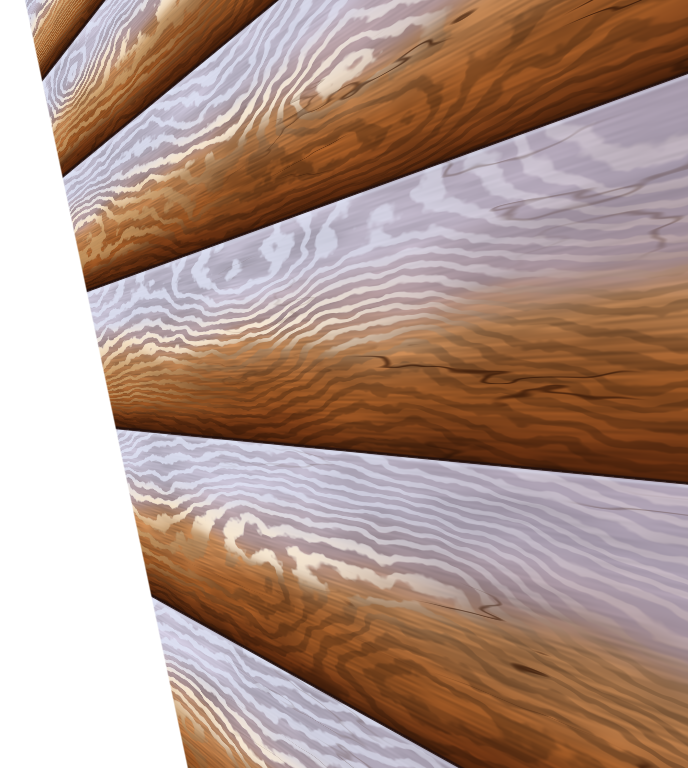
This texture is drawn by a Shadertoy shader. Its source:

```glsl
const vec2 VANISH = vec2(-0.267, 0.483);
const float BOARD_SLOPE = 0.46;
const float SEAM_OFFSET = 0.097;
const vec3 BACKDROP = vec3(1.0);
const vec3 SEAM = vec3(0.13, 0.06, 0.05);
const vec3 UMBER = vec3(0.40, 0.18, 0.06);
const vec3 CHESTNUT = vec3(0.59, 0.33, 0.14);
const vec3 TAN = vec3(0.72, 0.51, 0.33);
const vec3 MAUVE = vec3(0.65, 0.55, 0.55);
const vec3 LAVENDER = vec3(0.74, 0.72, 0.79);
const vec3 SKY = vec3(0.88, 0.90, 0.97);
const vec3 CREAM = vec3(1.0, 0.94, 0.84);

float hash(vec2 p) {
    return fract(sin(dot(p, vec2(127.1, 311.7))) * 43758.5453);
}

float noise(vec2 p) {
    vec2 i = floor(p), f = fract(p);
    f = f * f * (3.0 - 2.0 * f);
    return mix(mix(hash(i), hash(i + vec2(1, 0)), f.x),
               mix(hash(i + vec2(0, 1)), hash(i + vec2(1, 1)), f.x), f.y);
}

float fbm(vec2 p) {
    float sum = 0.0, amp = 0.5;
    for (int i = 0; i < 4; i++) {
        sum += amp * noise(p);
        p = p * 2.03 + 17.3;
        amp *= 0.5;
    }
    return sum;
}

// Height field whose level lines form the growth rings
float ringField(vec2 q) {
    float hills = noise(q * vec2(2.3, 2.6)) * 9.0;
    float ragged = fbm(q * vec2(13.0, 9.0)) * 1.5;
    return q.y * 13.0 + hills + ragged;
}

// Soft periodic line, fading out when too fine to resolve
float ringLine(float field, float width) {
    float wave = 0.5 + 0.5 * cos(6.28318 * field);
    return mix(smoothstep(0.40, 0.85, wave), 0.42, smoothstep(0.35, 0.9, width));
}

// Rounded-log shading from the shaded underside to the sky-lit top
vec3 logShade(float h, float sheen) {
    vec3 c = mix(UMBER, CHESTNUT, smoothstep(0.0, 0.24, h));
    c = mix(c, TAN, smoothstep(0.20, 0.49, h));
    c = mix(c, MAUVE, smoothstep(0.43, 0.60, h));
    return mix(c, LAVENDER, smoothstep(0.52, 0.80, h) * mix(0.55, 1.0, sheen));
}

// Thin dark splits running along the grain
float crack(vec2 q) {
    float ridge = abs(fbm(q * vec2(3.0, 8.0)) - 0.47);
    return smoothstep(0.022, 0.0, ridge) * smoothstep(0.42, 0.7, noise(q * vec2(5.0, 6.0) + 31.0));
}

vec3 boardColor(vec2 q, float h, float reach, float width) {
    float sheen = smoothstep(1.15, 0.5, reach);
    float lit = h + 0.16 * (fbm(q * vec2(3.0, 5.0) + 9.0) - 0.47);
    float top = smoothstep(0.40, 0.62, lit);
    float line = ringLine(ringField(q), width);
    float fiber = noise(q * vec2(16.0, 110.0)) - 0.5;
    float patches = fbm(q * vec2(4.0, 7.0) + 50.0);

    vec3 c = logShade(lit, sheen);
    c *= 1.0 + fiber * mix(0.24, 0.09, top) + (patches - 0.47) * 0.35;

    // Dark grain below, glossy ridges above
    c *= 1.0 - line * (1.0 - top) * mix(0.14, 0.28, patches);
    c = mix(c, SKY, line * top * mix(0.12, 0.75, sheen));
    c = mix(c, vec3(0.50, 0.48, 0.62), (1.0 - line) * top * (1.0 - sheen) * 0.28);

    // Warm glint where the curve catches the sun
    float glint = exp(-pow((lit - 0.54) / 0.11, 2.0)) * smoothstep(0.95, 0.6, reach);
    c = mix(c, CREAM, glint * line * 0.85);
    float lowGlint = smoothstep(0.62, 0.40, reach) * smoothstep(0.08, 0.25, h);
    c = mix(c, vec3(0.88, 0.70, 0.47), lowGlint * line * (1.0 - top) * 0.65);

    float split = crack(q) * mix(0.75, 0.25, top) * smoothstep(0.45, 0.85, reach);
    return mix(c, UMBER * 0.55, split);
}

void mainImage(out vec4 fragColor, in vec2 fragCoord) {
    vec2 p = fragCoord / iResolution.y;
    float pixel = 1.0 / iResolution.y;

    // Boards fan out from a vanishing point beyond the left edge
    vec2 ray = p - VANISH;
    float reach = max(ray.x, 0.05);
    float slope = ray.y / reach;
    float lane = (slope + SEAM_OFFSET) / BOARD_SLOPE;
    float board = floor(lane);
    float h = lane - board;
    vec2 q = vec2(1.0 / reach + board * 7.31, h + board * 13.7);
    float width = 16.0 * pixel / (BOARD_SLOPE * reach);
    vec3 color = boardColor(q, h, reach, width);

    // Seam: contact shadow, dark gap and a bright lip beneath
    float scale = BOARD_SLOPE * reach / sqrt(1.0 + slope * slope);
    float below = h * scale;
    float above = (1.0 - h) * scale;
    color *= 1.0 - 0.35 * exp(-below / 0.009);
    color = mix(color, SKY, 0.45 * exp(-pow((above - 0.004) / 0.0025, 2.0)));
    color = mix(color, SEAM, 0.9 * smoothstep(0.0022 + pixel, 0.0022 - pixel, min(below, above * 1.6)));

    // Slanted end of the wall
    float wall = p.x - (0.0326 + 0.212 * (1.0 - p.y));
    color = mix(BACKDROP, color, smoothstep(-pixel, pixel, wall));
    fragColor = vec4(clamp(color, 0.0, 1.0), 1.0);
}
```
